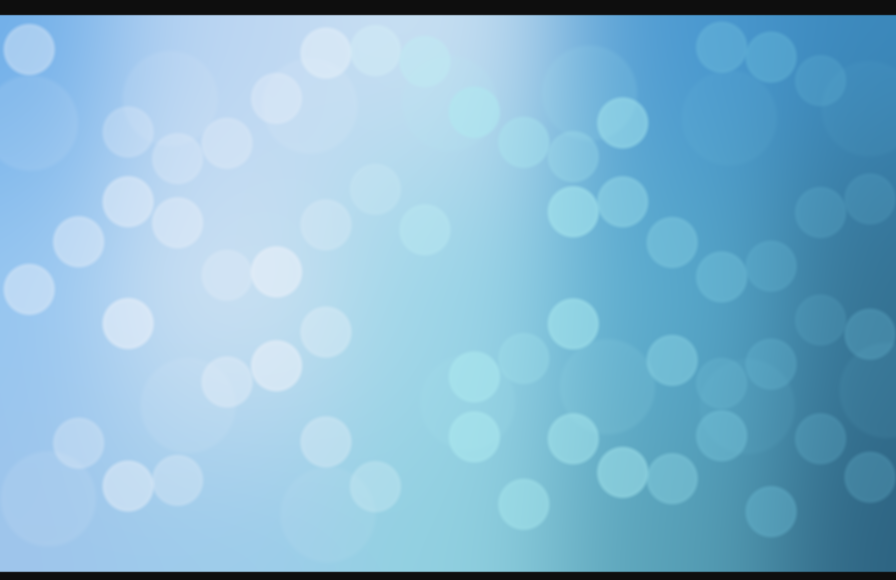
This background is drawn by a Shadertoy shader. Its source:

```glsl
// Soft pale and teal bokeh discs over a blue gradient, framed by dark bars.

#define TOP_BAR 0.026
#define BOTTOM_BAR 0.014
#define BAR_COLOR vec3(0.055)
#define DISC_RADIUS 0.044
#define LARGE_RADIUS 0.082
#define COLUMN_STEP 0.0552
#define COLUMNS 18
#define LARGE_COLUMNS 7
#define DISC_OPACITY 0.58
#define LARGE_OPACITY 0.13
#define RAMP_WIDTH 0.105

float hash(vec2 p) {
    return fract(sin(dot(p, vec2(127.1, 311.7))) * 43758.5453);
}

// Five evenly spaced colours joined by smooth normalized weights.
vec3 ramp(vec3 stops[5], float x) {
    vec3 sum = vec3(0.0);
    float total = 0.0;
    for (int i = 0; i < 5; i++) {
        float d = (x - float(i) * 0.25) / RAMP_WIDTH;
        float weight = exp(-0.5 * d * d);
        sum += stops[i] * weight;
        total += weight;
    }
    return sum / total;
}

vec3 backdrop(vec2 uv) {
    vec3 top = ramp(vec3[5](
        vec3(0.43, 0.68, 0.91), vec3(0.74, 0.84, 0.95), vec3(0.79, 0.88, 0.95),
        vec3(0.29, 0.60, 0.82), vec3(0.23, 0.53, 0.73)), uv.x);
    vec3 middle = ramp(vec3[5](
        vec3(0.58, 0.77, 0.94), vec3(0.80, 0.88, 0.95), vec3(0.62, 0.84, 0.91),
        vec3(0.34, 0.66, 0.80), vec3(0.20, 0.44, 0.57)), uv.x);
    vec3 bottom = ramp(vec3[5](
        vec3(0.62, 0.77, 0.92), vec3(0.62, 0.80, 0.92), vec3(0.57, 0.82, 0.88),
        vec3(0.34, 0.63, 0.72), vec3(0.17, 0.38, 0.50)), uv.x);
    vec3 lower = mix(bottom, middle, smoothstep(0.0, 0.55, uv.y));
    return mix(lower, top, smoothstep(0.45, 1.0, uv.y));
}

// Filled disc with a soft edge and a faintly brighter rim.
float disc(vec2 offset, float radius, float blur) {
    float d = length(offset) - radius;
    float fill = 1.0 - smoothstep(-blur, blur, d);
    float rim = smoothstep(-0.25 * radius, 0.0, d);
    return fill * (0.94 + 0.12 * rim);
}

vec3 discTint(float x) {
    vec3 tint = mix(vec3(0.93, 0.95, 0.98), vec3(0.67, 0.92, 0.94),
                    smoothstep(0.32, 0.56, x));
    return mix(tint, vec3(0.44, 0.77, 0.87), smoothstep(0.65, 0.88, x));
}

void mainImage(out vec4 fragColor, in vec2 fragCoord) {
    vec2 uv = fragCoord / iResolution.xy;
    vec2 scale = vec2(iResolution.x / iResolution.y, 1.0);
    float pixel = 1.0 / iResolution.y;
    vec3 color = backdrop(uv);

    // Large faint discs in two staggered rows
    for (int row = 0; row < 2; row++) {
        for (int i = 0; i < LARGE_COLUMNS; i++) {
            vec2 id = vec2(i, row);
            float low = 0.32 - 0.2 * mod(id.x + 1.0, 2.0) * step(id.x, 3.0);
            vec2 center = vec2(0.034 + 0.156 * id.x + 0.02 * id.y,
                               row == 0 ? 0.81 : low);
            center.y += 0.06 * (hash(id + 9.0) - 0.5);
            float opacity = LARGE_OPACITY * mix(0.5, 1.0, hash(id + 3.7));
            float cover = disc((uv - center) * scale, LARGE_RADIUS, 0.004 + pixel);
            color = mix(color, discTint(center.x), cover * opacity);
        }
    }

    // Small discs along wavy rows: height, swing, frequency, crest column
    vec4 waves[4] = vec4[4](
        vec4(0.832, 0.096, 0.83, 3.0), vec4(0.584, 0.076, 1.30, 4.5),
        vec4(0.394, 0.054, 1.27, 4.0), vec4(0.190, 0.060, 2.51, 2.5));
    for (int row = 0; row < 4; row++) {
        vec4 wave = waves[row];
        for (int i = 0; i < COLUMNS; i++) {
            vec2 id = vec2(i, row);
            float swing = wave.y * cos(wave.z * (id.x - wave.w));
            vec2 center = vec2(0.0326 + COLUMN_STEP * id.x, wave.x - swing);
            center.y += 0.03 * (hash(id + 21.3) - 0.5);
            float chance = hash(id + 5.1);
            float opacity = DISC_OPACITY * step(0.18, chance) * mix(0.3, 1.0, chance);
            opacity *= 1.0 - 0.4 * smoothstep(0.7, 0.9, center.x);
            float cover = disc((uv - center) * scale, DISC_RADIUS, 0.003 + pixel);
            color = mix(color, discTint(center.x), cover * opacity);
        }
    }

    // Dark bars above and below
    float inside = smoothstep(-pixel, pixel, uv.y - BOTTOM_BAR)
                 * smoothstep(-pixel, pixel, 1.0 - TOP_BAR - uv.y);
    fragColor = vec4(mix(BAR_COLOR, color, inside), 1.0);
}
```
